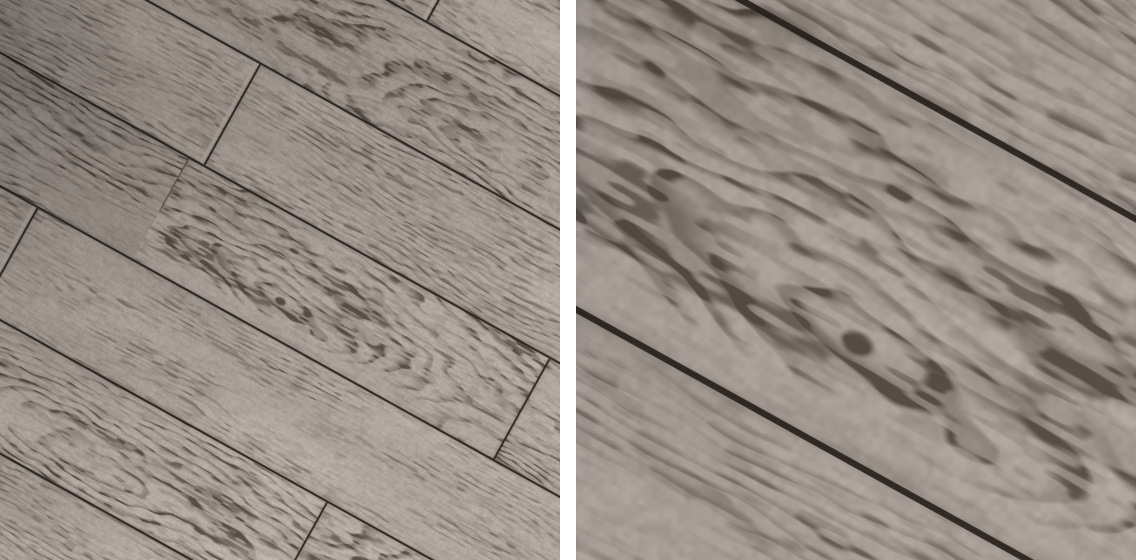
Left, the full canvas; right, a detail of the centre.
Reproduce this texture procedurally as a Shadertoy shader.

```glsl
const float BOARD_WIDTH = 0.2087;
const float BOARD_LENGTH = 1.637;
const float STAGGER = 0.93;
const float TILT = 0.5067;
const vec3 PALE_WOOD = vec3(0.665, 0.625, 0.595);
const vec3 DARK_GRAIN = vec3(0.29, 0.255, 0.225);
const vec3 GAP = vec3(0.15, 0.125, 0.105);

float hash(vec2 p) {
    return fract(sin(dot(p, vec2(127.1, 311.7))) * 43758.5453);
}

float noise(vec2 p) {
    vec2 i = floor(p), f = fract(p);
    f = f * f * (3.0 - 2.0 * f);
    return mix(mix(hash(i), hash(i + vec2(1, 0)), f.x),
               mix(hash(i + vec2(0, 1)), hash(i + vec2(1, 1)), f.x), f.y);
}

float fbm(vec2 p) {
    return 0.6 * noise(p) + 0.27 * noise(p * 2.1 + 5.3) + 0.13 * noise(p * 4.3 + 9.1);
}

// Antialiased stroke from a distance and a half width
float stroke(float d, float halfWidth, float aa) {
    return 1.0 - smoothstep(halfWidth - aa, halfWidth + aa, d);
}

// Soft ellipse
float blob(vec2 p, vec2 centre, vec2 radius) {
    return 1.0 - smoothstep(0.5, 1.1, length((p - centre) / radius));
}

// Growth rings: stretched ellipses, bent and roughened by noise
float rings(vec2 p, vec2 centre, float stretch, float density, vec2 seed) {
    vec2 d = (p - centre) * vec2(stretch, 1.0);
    float bend = (fbm(p * vec2(4.0, 13.0) + seed) - 0.5) * 4.2;
    float rough = (noise(p * vec2(35.0, 75.0) + seed) - 0.5) * 0.5;
    float phase = fract(length(d) * density + bend + rough);
    return smoothstep(0.42, 0.82, phase) * (1.0 - smoothstep(0.86, 1.0, phase));
}

// Short dark dashes running along the board
float pores(vec2 p, vec2 seed) {
    return smoothstep(0.4, 0.8, noise(p * vec2(55.0, 250.0) + seed));
}

void mainImage(out vec4 fragColor, in vec2 fragCoord) {
    vec2 uv = fragCoord / iResolution.y;
    float aa = 0.8 / iResolution.y;

    // Floor axes: x along the boards, y across them
    vec2 q = vec2(uv.x, 1.0 - uv.y);
    vec2 dir = vec2(cos(TILT), sin(TILT));
    vec2 plank = vec2(dot(q, dir), dot(q, vec2(-dir.y, dir.x)) - 0.082);

    // Staggered layout
    float row = floor(plank.y / BOARD_WIDTH);
    float start = plank.x - 1.169 + STAGGER * row;
    float index = floor(start / BOARD_LENGTH);
    vec2 p = vec2(start - index * BOARD_LENGTH, plank.y - row * BOARD_WIDTH);
    vec2 id = vec2(row, index);
    float chance = hash(id + 3.7);
    float figured = 1.0 - mod(row, 2.0);
    float spliced = 1.0 - step(0.5, mod(row, 7.0));
    float shortPiece = spliced * step(p.x, 0.9);
    vec2 seed = id * 17.3 + shortPiece * 41.0;

    // Arched figure on alternate rows, nearly straight grain elsewhere
    vec2 calmCentre = vec2(0.5 + 0.7 * chance, -0.22);
    vec2 heart = vec2(1.167 + (1.0 - spliced) * (chance - 0.5) * 0.3, 0.145);
    float arched = figured * (1.0 - shortPiece);
    vec2 centre = mix(calmCentre, heart, arched);
    float grain = rings(p, centre, mix(0.1, 0.23, arched),
                        mix(88.0, 62.0, figured), seed);
    float dashes = pores(p, seed);
    float breakup = smoothstep(0.22, 0.68, fbm(p * vec2(5.0, 22.0) + seed + 31.0));
    float strength = mix(0.3 + 0.25 * chance, 0.82, figured);
    float dark = grain * breakup * strength * (0.45 + 0.55 * dashes);
    dark += dashes * (0.07 + 0.12 * breakup);

    // Brushed smudges, a knot and the mark beside it
    float smudge = smoothstep(0.68, 0.88, noise(p * vec2(7.0, 34.0) + seed + 7.0));
    dark += smudge * (0.12 + 0.38 * figured) * (0.35 + 0.65 * dashes);
    dark += spliced * 0.85 * blob(p, heart, vec2(0.012, 0.008));
    vec2 markAt = heart + vec2(0.127, -0.053);
    markAt.y += 0.006 * sin(p.x * 60.0);
    dark += spliced * blob(p, markAt, vec2(0.085, 0.015)) * (0.4 + 0.4 * dashes);

    // Wood tone with board variation, cloudiness and speckle
    float tone = 1.0 + (hash(id + 11.0) - 0.5) * 0.05 - 0.06 * shortPiece;
    tone += (fbm(p * vec2(3.0, 12.0) + seed + 61.0) - 0.5) * 0.13;
    tone += (noise(uv * 250.0) - 0.5) * 0.07 + (noise(uv * 120.0 + 8.0) - 0.5) * 0.04;
    vec3 color = mix(PALE_WOOD * tone, DARK_GRAIN, clamp(dark, 0.0, 0.9));

    // Long seams, end joints with a pale bevel, and the faint splice
    float seam = min(p.y, BOARD_WIDTH - p.y);
    float joint = min(p.x, BOARD_LENGTH - p.x);
    float bevel = stroke(abs(BOARD_LENGTH - p.x - 0.0065), 0.0035, aa) * (1.0 - figured);
    float splice = stroke(abs(p.x - 0.9), 0.0014, aa) * spliced
                 * (1.0 - smoothstep(0.1, 0.115, p.y));
    color = mix(color, PALE_WOOD * 1.08, 0.7 * bevel);
    color = mix(color, DARK_GRAIN, 0.65 * splice);
    color *= 1.0 - 0.16 * exp(-min(seam, joint) / 0.004);
    float gap = max(stroke(seam, 0.0019, aa), stroke(joint, 0.0017, aa));
    color = mix(color, GAP, 0.92 * gap);

    // Light rising from the upper left to the lower right
    float light = mix(0.91, 1.1, smoothstep(0.0, 1.9, q.x + q.y));
    light -= 0.2 * exp(-4.5 * length(q * vec2(1.0, 0.8)));
    fragColor = vec4(clamp(color * light, 0.0, 1.0), 1.0);
}
```
